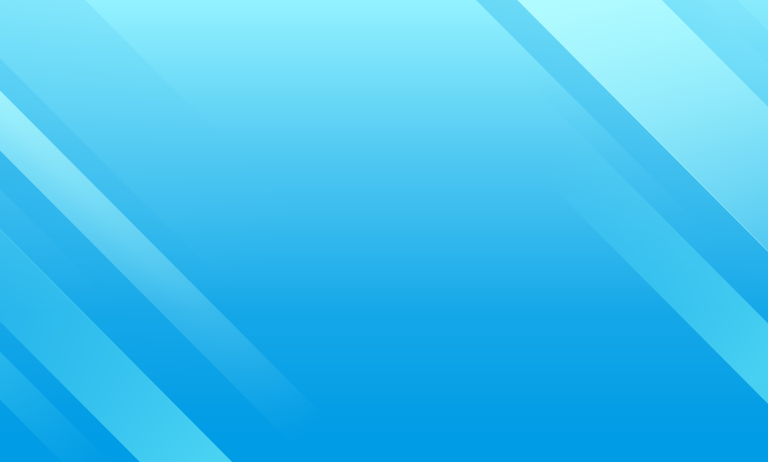
Reproduce this background procedurally as a Shadertoy shader.

```glsl
// Blue vertical gradient crossed by soft translucent diagonal bands.

const vec3 DEEP  = vec3(0.00, 0.61, 0.90);
const vec3 AZURE = vec3(0.09, 0.66, 0.91);
const vec3 SKY   = vec3(0.32, 0.79, 0.95);
const vec3 ICE   = vec3(0.58, 0.95, 1.00);
const vec3 CYAN  = vec3(0.34, 0.86, 0.96);
const vec3 PALE  = vec3(0.74, 1.00, 1.00);

// Background colour at a height from 0 (bottom) to 1 (top).
vec3 backdrop(float height) {
    vec3 color = mix(DEEP, AZURE, smoothstep(0.0, 0.40, height));
    color = mix(color, SKY, clamp((height - 0.33) / 0.34, 0.0, 1.0));
    return mix(color, ICE, clamp((height - 0.67) / 0.33, 0.0, 1.0));
}

// Smooth coverage of the strip between two diagonal offsets.
float strip(float offset, float low, float high, float soft) {
    return smoothstep(low - soft, low + soft, offset)
         - smoothstep(high - soft, high + soft, offset);
}

// Opacity that runs linearly between two positions along a strip.
float ramp(float along, float start, float end, float first, float last) {
    return mix(first, last, clamp((along - start) / (end - start), 0.0, 1.0));
}

// Thin highlight centred on one diagonal offset.
float hairline(float offset, float center, float width, float soft) {
    return strip(offset, center - width, center + width, soft);
}

void mainImage(out vec4 fragColor, in vec2 fragCoord) {
    vec2 uv = fragCoord / iResolution.xy;
    float x = uv.x * 1.67;
    float drop = 1.0 - uv.y;
    float across = x - drop;   // constant along every diagonal
    float along = x + drop;    // grows toward the lower right
    float soft = 1.0 / iResolution.y;

    vec3 color = backdrop(uv.y);

    // Upper left: faint shade, then the bright fading beam.
    color = mix(color, SKY, strip(across, -0.126, 0.185, soft)
                * ramp(along, 0.0, 1.15, 0.32, 0.0));
    color = mix(color, AZURE, strip(across, -0.196, -0.126, soft)
                * ramp(along, 0.1, 1.0, 0.28, 0.0));
    color = mix(color, PALE, strip(across, -0.326, -0.196, soft)
                * ramp(along, 0.15, 1.60, 0.66, 0.0)
                * mix(0.72, 1.0, smoothstep(-0.326, -0.215, across)));

    // Lower left: blue gaps and cyan beams.
    color = mix(color, AZURE, strip(across, -0.409, -0.326, soft)
                * ramp(along, 0.3, 1.3, 0.45, 0.0));
    color = mix(color, AZURE, strip(across, -0.496, -0.409, soft)
                * ramp(along, 0.4, 1.2, 0.18, 0.0));
    color = mix(color, CYAN, strip(across, -0.696, -0.496, soft)
                * ramp(along, 0.5, 1.45, 0.16, 0.85));
    color = mix(color, CYAN, strip(across, -0.865, -0.761, soft)
                * ramp(along, 0.75, 1.2, 0.35, 0.03));
    color = mix(color, CYAN, hairline(across, -0.496, 0.001, soft) * 0.6);

    // Right: shaded channel above a beam that brightens outward.
    color = mix(color, AZURE, strip(across, 1.035, 1.126, soft)
                * ramp(along, 1.0, 2.3, 0.34, 0.18));
    color = mix(color, AZURE, strip(across, 0.970, 1.035, soft)
                * ramp(along, 1.3, 2.2, 0.0, 0.22));
    color = mix(color, CYAN, strip(across, 0.796, 0.970, soft)
                * ramp(along, 1.55, 2.45, 0.0, 0.80));

    // Upper right: broad pale beam and its stepped corner.
    color = mix(color, PALE, strip(across, 1.126, 1.439, soft)
                * ramp(along, 1.15, 2.2, 0.72, 0.26));
    color = mix(color, SKY, strip(across, 1.439, 1.533, soft)
                * ramp(along, 1.4, 1.9, 0.42, 0.10));
    color = mix(color, SKY, strip(across, 1.533, 1.604, soft) * 0.28);
    color = mix(color, SKY, strip(across, 1.604, 1.80, soft) * 0.16);
    color = mix(color, PALE, hairline(across, 1.126, 0.001, soft)
                * ramp(along, 1.1, 2.2, 0.9, 0.55));

    fragColor = vec4(color, 1.0);
}
```
